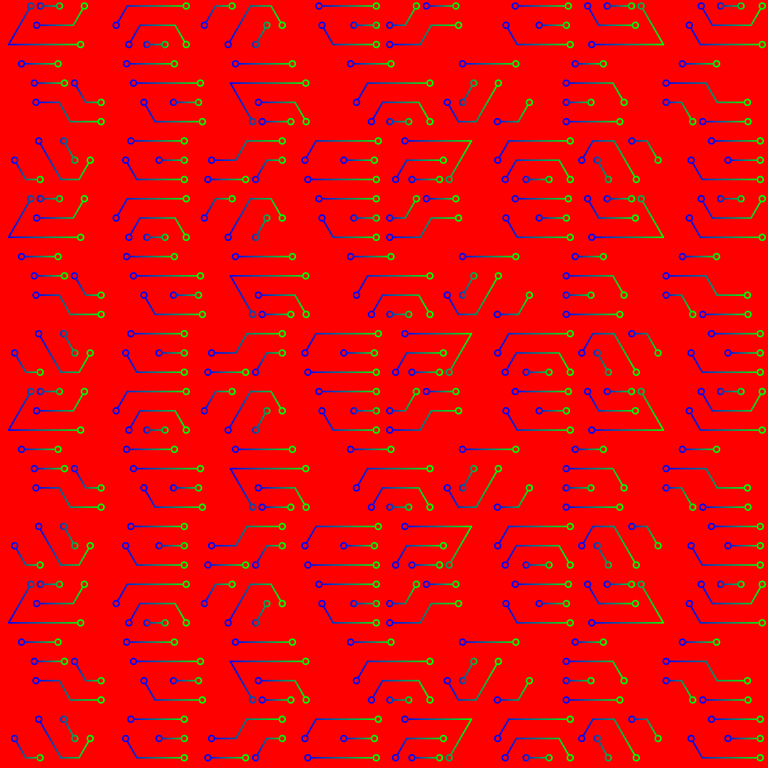
This pattern is drawn by a WebGL 1 fragment shader. Its source:

```glsl
precision highp float;

uniform vec2 u_resolution;

const float LANE = 0.0251;        // lane spacing as a share of canvas height
const float LANES_PER_TILE = 10.0;
const float TOP_MARGIN = 0.31;    // lengths from here on are in lanes
const float MOTIF_WIDTH = 4.98;
const float RING_RADIUS = 0.15;
const float HALF_STROKE = 0.042;
const float SLANT = 0.577;        // sideways travel per lane crossed
const float MIN_FADE = 1.5;
const float MOTIF_COUNT = 6.0;
const vec3 BOARD = vec3(1.0, 0.0, 0.0);
const vec3 FADE_LEFT = vec3(0.0, 0.0, 1.0);
const vec3 FADE_RIGHT = vec3(0.0, 1.0, 0.0);

float hash(vec2 p) {
  return fract(sin(dot(p, vec2(127.1, 311.7))) * 4375.85);
}

float segmentDistance(vec2 p, vec2 a, vec2 b) {
  vec2 ab = b - a;
  float t = clamp(dot(p - a, ab) / max(dot(ab, ab), 1e-5), 0.0, 1.0);
  return length(p - a - ab * t);
}

// Run, slanted step, run, slanted step; ink holds distance and fade position.
void trace(inout vec2 ink, vec2 p, vec2 start, vec2 runs, vec2 steps, float lean) {
  vec2 a = start + vec2(runs.x, 0.0);
  vec2 b = a + vec2(abs(steps.x) * SLANT * lean, steps.x);
  vec2 c = b + vec2(runs.y, 0.0);
  vec2 end = c + vec2(abs(steps.y) * SLANT, steps.y);
  float d = min(segmentDistance(p, start, a), segmentDistance(p, a, b));
  d = min(d, min(segmentDistance(p, b, c), segmentDistance(p, c, end)));

  // Open rings at both ends
  float tip = min(length(p - start), length(p - end));
  d = min(max(d, RING_RADIUS - tip), abs(tip - RING_RADIUS));

  float left = min(start.x, b.x);
  float right = max(end.x, a.x);
  float fade = (p.x - 0.5 * (left + right)) / max(right - left, MIN_FADE) + 0.5;
  if (d < ink.x) ink = vec2(d, clamp(fade, 0.0, 1.0));
}

void line(inout vec2 ink, vec2 p, vec2 start, float run) {
  trace(ink, p, start, vec2(run, 0.0), vec2(0.0), 1.0);
}

// Three interlocking traces on lanes 0 to 2
void motif(inout vec2 ink, vec2 p, float kind, float r, float s) {
  if (kind < 0.5) {         // folded corner
    trace(ink, p, vec2(1.6, 0.0), vec2(0.0, 3.4 + 0.6 * s), vec2(2.0, 0.0), -1.0);
    trace(ink, p, vec2(1.9, 1.0), vec2(1.9, 0.0), vec2(-1.0, 0.0), 1.0);
    line(ink, p, vec2(2.1, 0.0), 0.8 + 0.7 * r);
  } else if (kind < 1.5) {  // drop
    trace(ink, p, vec2(0.3, 0.0), vec2(2.2 + 1.6 * r, 0.0), vec2(1.0, 0.0), 1.0);
    line(ink, p, vec2(0.5, 1.0), 1.2 + 0.6 * r);
    line(ink, p, vec2(0.4, 2.0), 2.6 + 1.6 * s);
  } else if (kind < 2.5) {  // stair
    trace(ink, p, vec2(0.3, 0.0), vec2(1.5 + 0.6 * r, 1.0 + 0.6 * s), vec2(1.0, 0.0), 1.0);
    trace(ink, p, vec2(0.3, 1.0), vec2(0.8, 0.0), vec2(1.0, 0.0), 1.0);
    line(ink, p, vec2(2.2, 2.0), 1.4 + r);
  } else if (kind < 3.5) {  // rise
    trace(ink, p, vec2(0.4, 2.0), vec2(2.0 + 1.2 * r, 0.0), vec2(-1.0, 0.0), 1.0);
    line(ink, p, vec2(0.4, 0.0), 1.6 + 1.5 * s);
    line(ink, p, vec2(0.4, 1.0), 1.0 + 0.8 * r);
  } else if (kind < 4.5) {  // cap
    trace(ink, p, vec2(0.3, 1.0), vec2(0.0, 0.9 + 0.2 * r), vec2(-1.0, 2.0), 1.0);
    trace(ink, p, vec2(1.1, 1.0), vec2(0.0), vec2(1.0, 0.0), 1.0);
    trace(ink, p, vec2(2.9, 0.0), vec2(0.7 + 0.5 * s, 0.0), vec2(1.0, 0.0), 1.0);
  } else {                  // trough
    trace(ink, p, vec2(0.3, 0.0), vec2(0.0, 1.6 + 0.8 * r), vec2(1.0, -1.0), 1.0);
    line(ink, p, vec2(1.4, 0.0), 0.8 + 0.5 * r);
    trace(ink, p, vec2(0.3, 2.0), vec2(3.0 + 0.6 * s, 0.0), vec2(-1.0, 0.0), 1.0);
  }
}

void main() {
  vec2 uv = gl_FragCoord.xy / u_resolution.y;
  float y = mod((1.0 - uv.y) / LANE, LANES_PER_TILE) - TOP_MARGIN;

  // Three bands per tile; the middle one has an extra lane on top
  float band = step(2.5, y) + step(6.5, y);
  bool isMiddle = band == 1.0;
  float firstLane = isMiddle ? 4.0 : 3.5 * band;
  float cells = isMiddle ? 7.0 : 8.0;
  float cellWidth = 1.0 / (LANE * cells);
  float cell = floor(uv.x * cells);
  vec2 id = vec2(cell, band + 3.0);

  float slack = (cellWidth - MOTIF_WIDTH) * hash(id + 11.0);
  vec2 p = vec2(fract(uv.x * cells) * cellWidth - slack, y - firstLane);

  vec2 ink = vec2(1e3, 0.0);
  if (isMiddle) line(ink, p, vec2(0.4 + hash(id + 2.0), -1.0), 1.3 + 1.8 * hash(id + 5.0));

  // Mirrored motifs, still fading from left to right
  bool flipX = hash(id + 17.0) > 0.5;
  bool flipY = hash(id + 23.0) > 0.5;
  vec2 q = vec2(flipX ? MOTIF_WIDTH - p.x : p.x, flipY ? 2.0 - p.y : p.y);
  vec2 motifInk = vec2(1e3, 0.0);
  motif(motifInk, q, mod(cell * 5.0 + band * 2.0, MOTIF_COUNT), hash(id + 31.0), hash(id + 43.0));
  if (flipX) motifInk.y = 1.0 - motifInk.y;
  if (motifInk.x < ink.x) ink = motifInk;

  float pixel = 1.0 / (u_resolution.y * LANE);
  float cover = clamp((HALF_STROKE - ink.x) / pixel + 0.5, 0.0, 1.0);
  gl_FragColor = vec4(mix(BOARD, mix(FADE_LEFT, FADE_RIGHT, ink.y), cover), 1.0);
}
```
